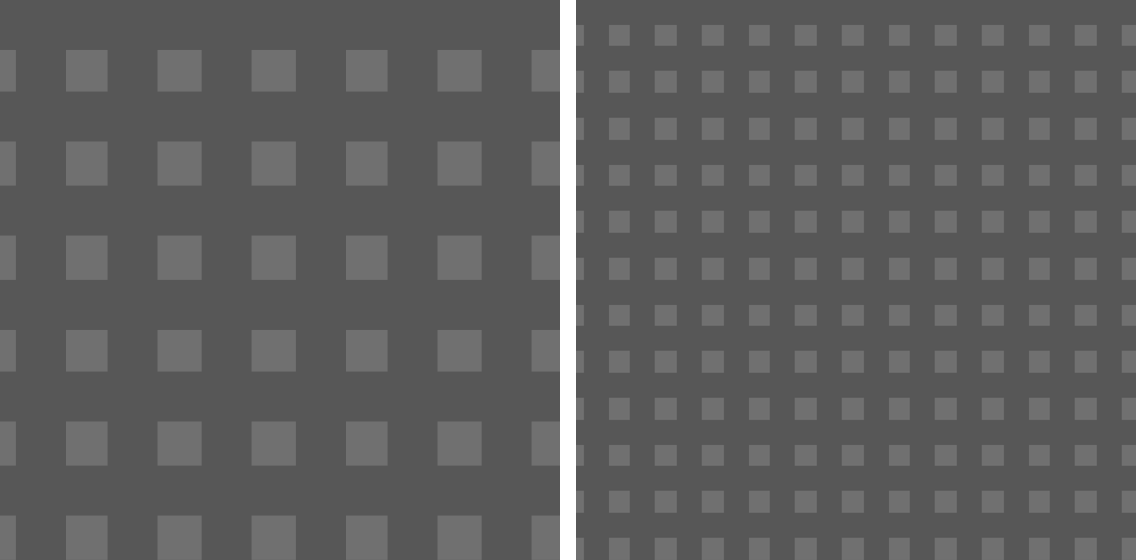
Left: one tile. Right: repeated 2 by 2.
This pattern is drawn by a Shadertoy shader. Its source:

```glsl
// Flat grid of light grey squares on dark grey, with slightly uneven edges.

#define REPEATS 6.0                  // squares across and down
#define SHIFT vec2(0.0, 0.0286)      // grid offset, in canvas units
#define NEAR_EDGE -0.3034            // square start, in cell units
#define FAR_EDGE 0.1610              // square end, in cell units
#define NEAR_WOBBLE 0.0113           // unevenness of the starts
#define FAR_WOBBLE 0.0102            // unevenness of the ends
#define GROUND vec3(0.34)
#define SQUARE vec3(0.44)

const float TAU = 6.2831853;

// Edge offsets drift over a cycle of three cells, so they wrap with the grid.
vec2 edgeOffset(vec2 cell, float base, float wobble, float phase) {
    return base + wobble * cos(TAU * (cell - 1.0) / 3.0 + phase);
}

void mainImage(out vec4 fragColor, in vec2 fragCoord) {
    vec2 uv = fragCoord / iResolution.xy;
    vec2 pixel = REPEATS / iResolution.xy;

    // Cells count rightwards and downwards.
    vec2 grid = (vec2(uv.x, 1.0 - uv.y) + SHIFT) * REPEATS;
    vec2 middle = vec2(0.5 * (NEAR_EDGE + FAR_EDGE));
    vec2 cell = floor(grid - middle + 0.5);
    vec2 local = grid - cell;

    // Smoothed coverage of the square along each axis.
    vec2 start = edgeOffset(cell, NEAR_EDGE, NEAR_WOBBLE, 0.41);
    vec2 end = edgeOffset(cell, FAR_EDGE, FAR_WOBBLE, 2.55);
    vec2 inside = min(local - start, end - local);
    vec2 cover = clamp(inside / pixel + 0.5, 0.0, 1.0);

    fragColor = vec4(mix(GROUND, SQUARE, cover.x * cover.y), 1.0);
}
```
